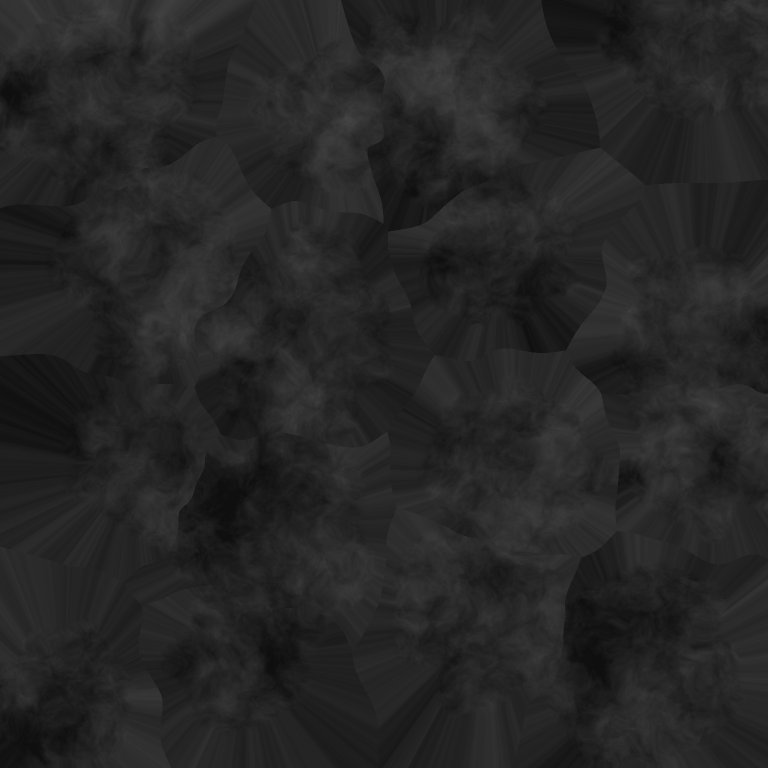
This texture is drawn by a Shadertoy shader. Its source:

```glsl
const float GRID = 4.0;             // smoky patches per side
const float JITTER = 0.55;          // patch displacement, in grid cells
const float RADIUS_MIN = 0.092;
const float RADIUS_MAX = 0.135;
const float RIM_WOBBLE = 0.50;
const float BASE_GRAY = 0.146;
const float SHADE_CONTRAST = 0.105; // broad light and dark areas
const float SMOKE_CONTRAST = 0.25;  // fine wisps
const float SMOKE_GAIN = 0.69;      // strength of each finer octave
const float STREAK_CONTRAST = 0.022;
const float SHADE_SCALE = 11.0;
const float SMOKE_SCALE = 20.0;
const float WARP = 0.022;
const int SAMPLES = 2;              // antialiasing per axis

float hash(vec2 p) {
    vec3 q = fract(p.xyx * vec3(0.1031, 0.1030, 0.0973));
    q += dot(q, q.yzx + 33.33);
    return fract((q.x + q.y) * q.z);
}

float noise(vec2 p) {
    vec2 i = floor(p), f = fract(p);
    f = f * f * (3.0 - 2.0 * f);
    return mix(mix(hash(i), hash(i + vec2(1, 0)), f.x),
               mix(hash(i + vec2(0, 1)), hash(i + vec2(1, 1)), f.x), f.y);
}

float fbm(vec2 p) {
    const mat2 turn = mat2(1.6, 1.2, -1.2, 1.6);
    float sum = 0.0, weight = 0.0, amp = 1.0;
    for (int i = 0; i < 6; i++) {
        sum += amp * noise(p);
        weight += amp;
        amp *= SMOKE_GAIN;
        p = turn * p + 7.3;
    }
    return sum / weight;
}

// Warped smoke: x is the broad shade, y the fine wisps, both centred on zero
vec2 smoke(vec2 p) {
    vec2 bend = vec2(noise(p * 15.0 + 3.1), noise(p * 15.0 + 41.7)) - 0.5;
    bend += 0.6 * vec2(noise(p * 47.0 + 9.2), noise(p * 47.0 + 65.3)) - 0.3;
    vec2 q = p + WARP * bend;
    return vec2(noise(q * SHADE_SCALE), fbm(q * SMOKE_SCALE)) - 0.5;
}

// Flat wedges fanning out from a patch
float streaks(float angle, float seed) {
    float a = angle + 0.08 * noise(vec2(angle * 9.0, seed));
    float wide = hash(vec2(floor(a * 6.0) + 50.0, seed));
    float thin = hash(vec2(floor(a * 30.0) + 250.0, seed + 5.0));
    return wide + 0.8 * thin - 0.9;
}

float surface(vec2 uv) {
    // Find the patch whose rim is nearest
    float nearest = 1e3, rim = 0.0, seed = 0.0;
    vec2 offset = vec2(0.0);
    for (float y = 0.0; y < GRID; y++) {
        for (float x = 0.0; x < GRID; x++) {
            vec2 cell = vec2(x, y);
            vec2 shift = vec2(hash(cell + 11.0), hash(cell + 37.0)) - 0.5;
            vec2 d = uv - (cell + 0.5 + JITTER * shift) / GRID;
            float len = max(length(d), 1e-5);
            float id = x + GRID * y + 1.0;
            float radius = mix(RADIUS_MIN, RADIUS_MAX, hash(cell + 73.0));
            radius *= 1.0 + RIM_WOBBLE * (noise(d / len * 2.6 + id * 17.0) - 0.5);
            if (len - radius < nearest) {
                nearest = len - radius;
                offset = d;
                rim = radius;
                seed = id;
            }
        }
    }

    // Beyond the rim the edge tone is dragged outward
    float len = max(length(offset), 1e-5);
    vec2 held = offset * min(1.0, rim / len);
    vec2 tone = smoke(held + seed * vec2(3.7, 5.3));
    float outside = smoothstep(-0.008, 0.008, nearest);
    float gray = BASE_GRAY + SHADE_CONTRAST * tone.x;
    gray += SMOKE_CONTRAST * tone.y * mix(1.0, 0.65, outside);
    gray += STREAK_CONTRAST * outside * streaks(atan(offset.y, offset.x), seed);
    return clamp(gray, 0.06, 0.28);
}

void mainImage(out vec4 fragColor, in vec2 fragCoord) {
    float gray = 0.0;
    for (int j = 0; j < SAMPLES; j++) {
        for (int i = 0; i < SAMPLES; i++) {
            vec2 sub = (vec2(i, j) + 0.5) / float(SAMPLES) - 0.5;
            gray += surface((fragCoord + sub) / iResolution.xy);
        }
    }
    fragColor = vec4(vec3(gray / float(SAMPLES * SAMPLES)), 1.0);
}
```
